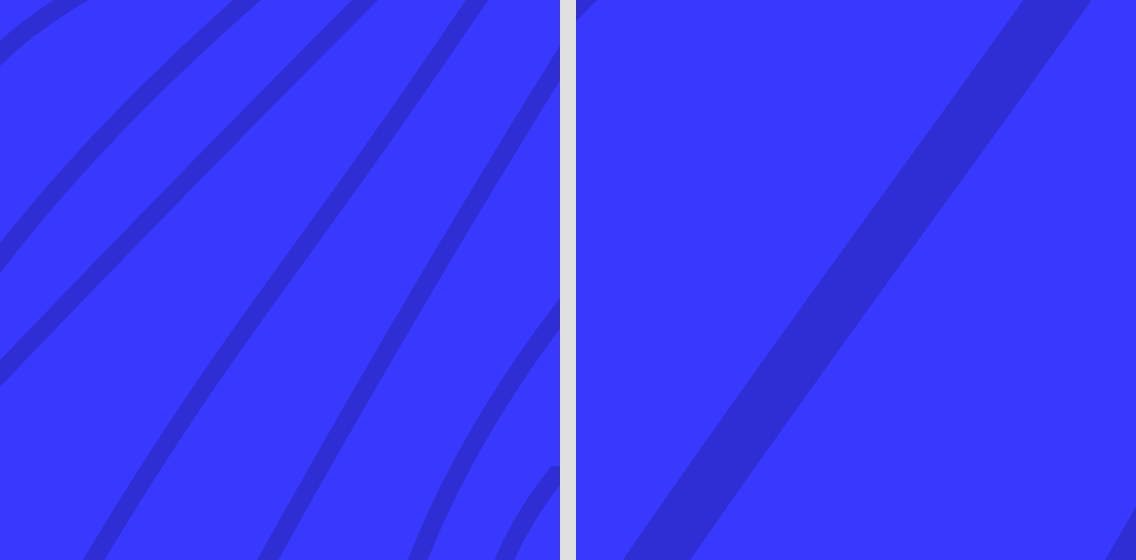
Left, the full canvas; right, a detail of the centre.
Reproduce this pattern procedurally as a Shadertoy shader.

```glsl
// Sweeping diagonal dark-blue strokes, gently bent, on a flat bright blue ground.

const vec3 GROUND = vec3(0.22, 0.22, 1.0);
const vec3 STROKE = vec3(0.18, 0.18, 0.83);
const float HALF_WIDTH = 0.0165;
const float TAU = 6.2831853;
const int COUNT = 7;

// Each stroke: start x, start y, slope dx/dy, bend
const vec4 STROKES[COUNT] = vec4[COUNT](
    vec4(0.000, 0.905, 1.070, 2.80),
    vec4(0.000, 0.539, 0.777, 0.39),
    vec4(0.000, 0.333, 0.957, 0.03),
    vec4(0.167, 0.000, 0.645, 0.04),
    vec4(0.478, 0.000, 0.556, 0.036),
    vec4(0.746, 0.000, 0.394, 0.414),
    vec4(0.901, 0.000, 0.423, 1.22));

// Approximate distance to the curve x = start + slope * t + bend * t^2
float strokeDistance(vec2 p, vec4 stroke, float sway) {
    float t = p.y - stroke.y;
    float bent = max(t, 0.0);
    float x = stroke.x + stroke.z * t + stroke.w * bent * bent
            - sway * sin(TAU * p.y);
    float slope = stroke.z + 2.0 * stroke.w * bent
                - sway * TAU * cos(TAU * p.y);
    return abs(p.x - x) / sqrt(1.0 + slope * slope);
}

// Smooth coverage of the region where d is negative
float coverage(float d, float pixel) {
    return 1.0 - smoothstep(-0.5 * pixel, 0.5 * pixel, d);
}

void mainImage(out vec4 fragColor, in vec2 fragCoord) {
    vec2 uv = fragCoord / iResolution.xy;
    float pixel = 1.0 / min(iResolution.x, iResolution.y);

    float ink = 0.0;
    for (int i = 0; i < COUNT; i++) {
        // The central stroke sways slightly; the corner stroke has a flat end
        float sway = i == 3 ? 0.006 : 0.0;
        float top = i == COUNT - 1 ? 0.1675 : 2.0;
        float d = strokeDistance(uv, STROKES[i], sway) - HALF_WIDTH;
        ink = max(ink, coverage(max(d, uv.y - top), pixel));
    }

    fragColor = vec4(mix(GROUND, STROKE, ink), 1.0);
}
```
